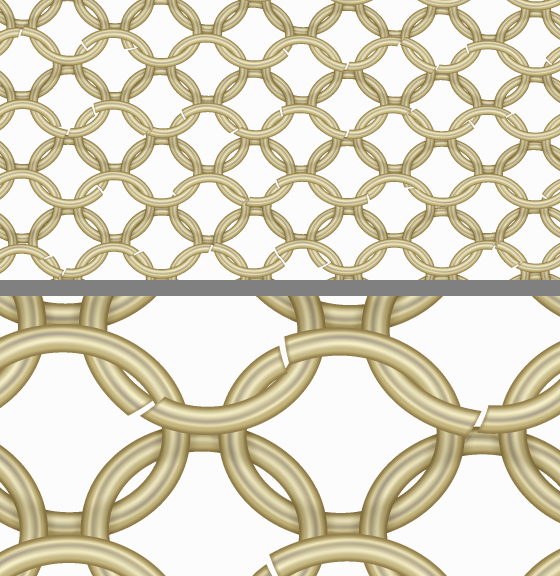
Top: the whole. Bottom: its middle third, enlarged.
Write a Shadertoy shader that draws this pattern.

```glsl
// Woven mesh of pale gold wire rings on white, six columns by four rows.
// Two staggered lattices of elliptical rings tilt in opposite directions; the
// tilt gives each point a depth, which links neighbours over and under.

const vec2 CELL = vec2(1.0 / 3.0, 0.247);    // lattice spacing, canvas height = 1
const vec2 ORIGIN = vec2(0.911, 0.630);      // centre of one ring
const vec2 RADII = vec2(0.130, 0.111);       // centre line of the wire
const float WIRE = 0.0168;                   // half width of the wire
const float PI = 3.14159;
const int SAMPLES = 3;                       // smoothing grid per pixel side

const vec3 WHITE = vec3(0.99);
const vec3 CREAM = vec3(0.97, 0.94, 0.79);
const vec3 PALE  = vec3(0.80, 0.77, 0.61);
const vec3 GOLD  = vec3(0.76, 0.70, 0.47);
const vec3 OLIVE = vec3(0.57, 0.49, 0.29);
const vec3 GREY  = vec3(0.66, 0.62, 0.57);

struct Surface { vec3 color; float depth; float crowd; };

float hash(vec2 p) {
    vec3 q = fract(p.xyx * vec3(0.1031, 0.1030, 0.0973));
    q += dot(q, q.yzx + 33.33);
    return fract((q.x + q.y) * q.z);
}

float band(float x, float center, float width) {
    float k = (x - center) / width;
    return exp(-k * k);
}

// Layered sines for uneven polish along the wire, about -1 to 1
float polish(float angle, float seed) {
    return 0.6 * sin(angle * 3.0 + seed * 40.0) + 0.4 * sin(angle * 7.0 + seed * 91.0);
}

// Signed distance to the centre line of an ellipse
float ellipseDistance(vec2 p, vec2 radii) {
    float k = length(p / radii);
    return k * (k - 1.0) / max(length(p / (radii * radii)), 0.001);
}

// Reflections across the wire; t runs from -1 (inner edge) to 1 (outer edge)
vec3 wireColor(float t, float angle, float seed) {
    float wear = polish(angle, seed);
    float shift = 0.12 * sin(angle) + 0.07 * wear;
    vec3 color = mix(GOLD, PALE, band(t, -0.1 + shift, 0.55));
    color = mix(color, CREAM, (0.85 + 0.15 * wear) * band(t, -0.28 + shift, 0.20));
    color = mix(color, GREY, (0.65 + 0.3 * wear) * band(t, 0.16 + shift, 0.13));
    color = mix(color, CREAM, (0.65 - 0.25 * wear) * band(t, 0.44 + shift, 0.12));
    return mix(color, OLIVE, smoothstep(0.62, 0.98, abs(t)));
}

// Lays one ring over the surface; tilt is +1 if its top is in front, else -1
void addRing(inout Surface surface, vec2 p, float tilt, float seed) {
    float turn = 0.10 * (fract(seed * 37.0) - 0.5);
    p = mat2(cos(turn), sin(turn), -sin(turn), cos(turn)) * p;
    float angle = atan(p.y / RADII.y, p.x / RADII.x);
    float d = ellipseDistance(p, RADII);

    // Open joint, with the two wire ends slightly out of line
    float joint = tilt * PI * 0.5 + 2.6 * (fract(seed * 71.0) - 0.5);
    float along = mod(angle - joint + PI, 2.0 * PI) - PI;
    along = along * RADII.y + 0.35 * d;
    float open = step(fract(seed * 113.0), 0.75);
    d += open * 0.004 * sign(along) * exp(-abs(along) / 0.03);

    surface.crowd += 1.0 - smoothstep(WIRE * 0.7, WIRE * 1.8, abs(d));
    float depth = tilt * p.y / RADII.y;
    bool gap = open > 0.5 && abs(along) < 0.003;
    if (abs(d) < WIRE && !gap && depth > surface.depth) {
        vec3 color = wireColor(d / WIRE, angle, seed);
        float lip = open * (1.0 - smoothstep(0.003, 0.008, abs(along)));
        surface.color = mix(color, OLIVE, 0.6 * lip);
        surface.depth = depth;
    }
}

// Rings of one lattice that can reach p: nearest column, three rows
void addLattice(inout Surface surface, vec2 p, vec2 origin, float tilt) {
    vec2 nearest = floor((p - origin) / CELL + 0.5);
    for (int row = -1; row <= 1; row++) {
        vec2 id = nearest + vec2(0.0, float(row));
        vec2 key = id + vec2(41.0 + 13.0 * tilt, 67.0);
        float seed = hash(key);
        vec2 jitter = vec2(seed, hash(key.yx + 9.0)) - 0.5;
        addRing(surface, p - origin - id * CELL - 0.011 * jitter, tilt, seed);
    }
}

vec3 mesh(vec2 p) {
    // Upper rows sag gently to the right
    p.y += 0.05 * (p.y - 0.28) * (p.x - 0.9);
    Surface surface = Surface(WHITE, -9.0, 0.0);
    addLattice(surface, p, ORIGIN, -1.0);
    addLattice(surface, p, ORIGIN + CELL * vec2(0.5, -0.5), 1.0);
    if (surface.depth < -8.0) return WHITE;

    // Contact shade on wire lying behind a neighbour
    float behind = 1.0 - smoothstep(-0.8, 0.7, surface.depth);
    float contact = clamp(surface.crowd - 1.0, 0.0, 1.0);
    return surface.color * (1.0 - behind * (0.04 + 0.22 * contact) * vec3(0.8, 0.9, 1.2));
}

void mainImage(out vec4 fragColor, in vec2 fragCoord) {
    vec3 sum = vec3(0.0);
    for (int i = 0; i < SAMPLES * SAMPLES; i++) {
        vec2 cell = vec2(float(i % SAMPLES), float(i / SAMPLES));
        vec2 offset = (cell + 0.5) / float(SAMPLES) - 0.5;
        sum += mesh((fragCoord + offset) / iResolution.y);
    }
    fragColor = vec4(sum / float(SAMPLES * SAMPLES), 1.0);
}
```
